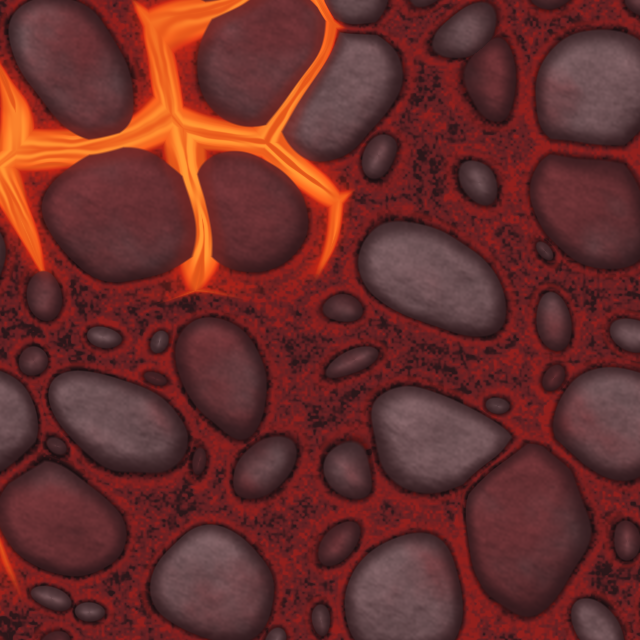
Write a three.js fragment shader that draws this texture.

```glsl
// Dark rounded boulders in a grainy red crust, with glowing lava running between them.
varying vec2 vUv;
#define BIG_CELLS 4.0
#define SMALL_CELLS 9.0
#define WARP 0.045
#define GAP 0.010
#define LAVA_WIDTH 0.026
#define LAVA_START 0.50
#define GRAIN_SCALE 230.0
#define BUMP 2.8
const vec3 SOOT = vec3(0.17, 0.085, 0.095), STONE = vec3(0.49, 0.37, 0.38);
const vec3 STAIN = vec3(0.43, 0.17, 0.18), CRUST = vec3(0.39, 0.125, 0.135);
const vec3 EMBER = vec3(0.56, 0.12, 0.11), HOT = vec3(0.80, 0.15, 0.08);
const vec3 LAVA = vec3(0.95, 0.36, 0.11), GLOW = vec3(1.0, 0.58, 0.20);

// Nearest and second nearest outline, outward slope of the nearest, and its random id
struct Rocks { float near; float next; vec2 slope; float id; };

vec2 hash2(vec2 p) {
  vec3 q = fract(p.xyx * vec3(0.1031, 0.1030, 0.0973));
  q += dot(q, q.yzx + 33.33);
  return fract((q.xx + q.yz) * q.zy);
}
float noise(vec2 p) {
  vec2 i = floor(p), f = fract(p);
  f = f * f * (3.0 - 2.0 * f);
  float low = mix(hash2(i).x, hash2(i + vec2(1.0, 0.0)).x, f.x);
  float high = mix(hash2(i + vec2(0.0, 1.0)).x, hash2(i + 1.0).x, f.x);
  return mix(low, high, f.y);
}
float fbm(vec2 p) {
  float sum = 0.0, amp = 0.53;
  for (int i = 0; i < 4; i++, amp *= 0.5) {
    sum += amp * noise(p);
    p = mat2(1.6, 1.2, -1.2, 1.6) * p + 7.3;
  }
  return sum;
}
// Adds a turned ellipse, with its approximate distance
void addRock(inout Rocks r, vec2 offset, vec2 radii, float angle, float id) {
  float c = cos(angle), s = sin(angle);
  mat2 turn = mat2(c, s, -s, c);
  vec2 q = offset * turn + 1e-5, g = q / (radii * radii);
  float k = length(q / radii), dist = k * (k - 1.0) / length(g);
  if (dist < r.near) r = Rocks(dist, r.near, turn * normalize(g) * k, id);
  else r.next = min(r.next, dist);
}
Rocks bigRocks(vec2 p) {
  Rocks r = Rocks(9.0, 9.0, vec2(0.0), 0.0);
  for (int j = -1; j <= 1; j++) for (int i = -1; i <= 1; i++) {
    vec2 cell = floor(p * BIG_CELLS) + vec2(i, j);
    vec2 h = hash2(cell + 11.0), size = hash2(cell + 57.0);
    vec2 centre = (cell + 0.5 + 0.6 * (h - 0.5)) / BIG_CELLS;
    vec2 radii = mix(vec2(0.32, 0.23), vec2(0.54, 0.38), size) / BIG_CELLS;
    addRock(r, p - centre, radii, 2.2 * h.x - 2.0, h.y);
  }
  return r;
}
float lavaWidth(vec2 p) {
  return LAVA_WIDTH * smoothstep(LAVA_START, 0.85, noise(p * 3.1 + 4.7));
}
// Pebbles shrink to the free room and lie along the nearest boulder
Rocks smallRocks(vec2 p) {
  Rocks r = Rocks(9.0, 9.0, vec2(0.0), 0.0);
  for (int j = -1; j <= 1; j++) for (int i = -1; i <= 1; i++) {
    vec2 cell = floor(p * SMALL_CELLS) + vec2(i, j);
    vec2 h = hash2(cell + 91.0), size = hash2(cell + 23.0);
    vec2 centre = (cell + 0.5 + 0.5 * (h - 0.5)) / SMALL_CELLS;
    Rocks big = bigRocks(centre);
    float width = lavaWidth(centre), room = big.near - GAP;
    if (width > 0.003) room = min(room, 0.5 * (big.next - big.near) - width);
    float radius = min(mix(0.018, 0.034, size.x), room);
    float angle = atan(big.slope.y, big.slope.x) + 1.37 + 0.4 * h.x;
    if (radius > 0.009) addRock(r, p - centre, radius * vec2(1.25 + 0.6 * size.y, 1.0), angle, h.y);
  }
  return r;
}
float roughness(vec2 p) {
  return fbm(mat2(0.8, 0.6, -0.6, 0.8) * p * vec2(16.0, 26.0));
}
void main() {
  vec2 p = vUv + WARP * (2.0 * vec2(noise(vUv * 5.0 + 3.0), noise(vUv * 5.0 + 41.0)) - 1.0);
  p += 0.006 * (vec2(noise(vUv * 19.0), noise(vUv * 19.0 + 9.0)) - 0.5);
  Rocks rock = bigRocks(p), pebble = smallRocks(p);
  float between = 0.5 * (rock.next - rock.near);
  float dist = max(rock.near, GAP - between);
  if (pebble.near < dist) { rock = pebble; dist = pebble.near; }
  // Surface detail
  float rough = roughness(vUv), patches = fbm(vUv * 7.0 + 20.0);
  vec2 bump = vec2(roughness(vUv + vec2(0.004, 0.0)), roughness(vUv + vec2(0.0, 0.004))) - rough;
  float grain = mix(noise(vUv * GRAIN_SCALE), noise(vUv * GRAIN_SCALE * 0.53 + 5.0), 0.4) - 0.5;
  // Crust: folds that wrap the rocks, creases, grain and a red outline
  float fold = sin(dist * 190.0 + 9.0 * fbm(vUv * 9.0));
  float crease = 1.0 - smoothstep(0.0, 0.06, abs(fbm(p * vec2(11.0, 8.0) + 2.0) - 0.5));
  float tone = 0.53 + 0.13 * fold + 0.9 * grain + 0.7 * (patches - 0.5) - 0.22 * crease;
  tone += 3.0 * dot(bump, vec2(0.5, -0.8));
  vec3 color = mix(SOOT, CRUST, smoothstep(0.0, 0.5, tone));
  color = mix(color, EMBER, smoothstep(0.45, 0.95, tone));
  float outline = (dist - 0.011) / 0.005;
  color = mix(color, EMBER, 0.55 * exp(-outline * outline));
  color *= 0.5 + 0.5 * smoothstep(-0.002, 0.009, dist);
  // Lava along the lines midway between boulders
  float width = lavaWidth(p), flow = smoothstep(0.001, 0.008, width);
  float depth = width - between + 0.006 * (patches - 0.5);
  float streak = noise(vec2(between * 190.0 + 5.0 * patches, 9.0 * (vUv.x - vUv.y)));
  float heat = flow * exp(min(depth, 0.0) / 0.013);
  color = mix(color, HOT, heat * (0.67 + 0.45 * grain));
  vec3 molten = mix(HOT, LAVA, smoothstep(0.0, 0.007, depth));
  molten = mix(molten, GLOW, smoothstep(0.004, 0.02, depth) * smoothstep(0.3, 0.8, streak));
  color = mix(color, molten * (0.9 + 0.16 * streak), flow * smoothstep(-0.001, 0.003, depth));
  // Domed stones, some of them stained by the crust
  vec3 normal = normalize(vec3(rock.slope * dot(rock.slope, rock.slope) * 0.9 - bump * BUMP, 1.0));
  float light = max(dot(normal, normalize(vec3(-0.25, 0.5, 0.85))), 0.0);
  float rim = smoothstep(0.0, 0.028, -dist);
  float stain = smoothstep(0.42, 0.85, 0.55 * rock.id + 0.6 * patches + 0.25 * (rough - 0.5));
  vec3 stone = mix(STONE, STAIN, stain * 0.85) * (0.84 + 0.3 * rough + 0.14 * grain);
  stone = mix(SOOT, stone, light * (0.3 + 0.7 * rim)) + HOT * 0.25 * heat * (1.0 - rim);
  gl_FragColor = vec4(mix(stone, color, smoothstep(-0.002, 0.002, dist)), 1.0);
}
```
